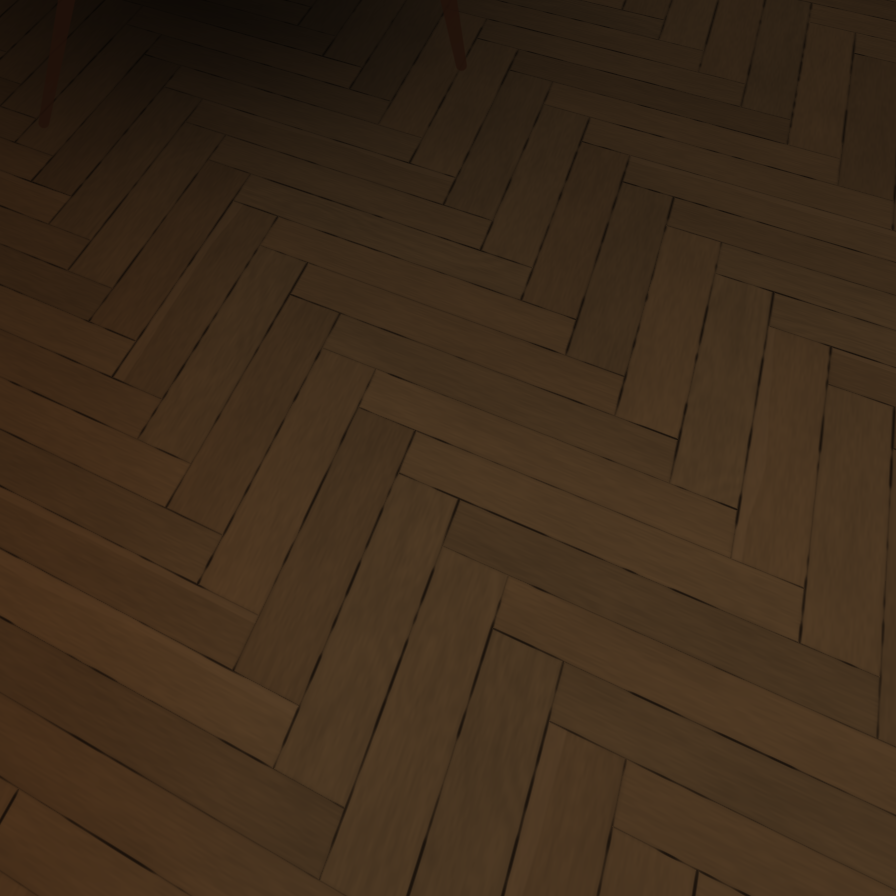
Reproduce this texture procedurally as a WebGL 2 fragment shader.

```glsl
#version 300 es
precision highp float;

uniform vec2 u_resolution;
out vec4 outColor;

// Plank sizes, in plank widths
const float ACROSS_LENGTH = 5.82;
const float DOWN_LENGTH = 5.56;
const float GAP_HALF_WIDTH = 0.013;

// Floor plane to canvas (y down), one column per floor axis, then the origin
const mat3 FLOOR_TO_CANVAS = mat3(
    0.0520, 0.01544, -0.0196,
   -0.0315, 0.02840, -0.0294,
    0.3594, 0.38800,  1.0);

const vec3 OAK = vec3(0.279, 0.204, 0.127);
const vec3 SAPWOOD = vec3(0.35, 0.26, 0.17);
const vec3 GAP_COLOR = vec3(0.085, 0.058, 0.035);
const vec3 LEG_COLOR = vec3(0.13, 0.065, 0.035);
const vec3 WARM_TINT = vec3(1.05, 0.95, 0.85);
const vec2 SHADOW_CENTER = vec2(0.22, -0.02);
const vec2 SHADOW_RADIUS = vec2(0.34, 0.17);
const float SHADOW_DEPTH = 0.68;

float hash(vec2 p) {
  vec3 q = fract(vec3(p.xyx) * 0.1031);
  q += dot(q, q.yzx + 33.33);
  return fract((q.x + q.y) * q.z);
}

float noise(vec2 p) {
  vec2 i = floor(p), f = fract(p);
  f = f * f * (3.0 - 2.0 * f);
  return mix(mix(hash(i), hash(i + vec2(1, 0)), f.x),
             mix(hash(i + vec2(0, 1)), hash(i + vec2(1, 1)), f.x), f.y);
}

// Finds the herringbone plank under p: local = (along, across)
void findPlank(vec2 p, out vec2 local, out float len, out vec2 id) {
  float nearest = round((p.x - p.y - 0.6) / (ACROSS_LENGTH + DOWN_LENGTH));
  local = vec2(0.5);
  len = DOWN_LENGTH;
  id = vec2(0.0);
  for (float k = -1.0; k <= 1.0; k++) {
    float zigzag = nearest + k;
    vec2 q = p - zigzag * vec2(ACROSS_LENGTH, -DOWN_LENGTH);
    vec2 cell = floor(q);
    float down = q.y - cell.x;
    float across = q.x - cell.y - 1.0;
    if (down >= 0.0 && down < DOWN_LENGTH) {
      local = vec2(down, q.x - cell.x);
      len = DOWN_LENGTH;
      id = vec2(cell.x, 2.0 * zigzag) + 50.0;
    } else if (across >= 0.0 && across < ACROSS_LENGTH) {
      local = vec2(across, q.y - cell.y);
      len = ACROSS_LENGTH;
      id = vec2(cell.y, 2.0 * zigzag + 1.0) + 50.0;
    }
  }
}

// Oak with streaks, growth rings and an occasional pale edge
vec3 woodColor(vec2 local, vec2 id) {
  float tone = hash(id);
  float kind = hash(id + 17.3);
  vec2 g = local + vec2(tone, kind) * 40.0;
  float streak = noise(g * vec2(1.1, 9.0)) - 0.5;
  float fine = noise(g * vec2(5.0, 30.0)) - 0.5;
  float bend = noise(g * vec2(0.7, 2.0));
  float rings = sin(local.y * 16.0 + bend * 24.0) * smoothstep(0.6, 0.95, kind);
  float blotch = noise(g * vec2(0.9, 1.8)) - 0.5;
  vec3 color = OAK * (0.93 + 0.14 * tone + 0.05 * streak + 0.065 * fine
                      + 0.02 * rings + 0.06 * blotch);
  color *= mix(vec3(1.01, 0.995, 0.98), vec3(0.995, 1.005, 1.01), kind);
  float paleEdge = 0.1 + 0.2 * noise(vec2(local.x * 0.6, tone * 90.0));
  float pale = step(0.9, hash(id + 5.1)) * (1.0 - smoothstep(paleEdge - 0.04, paleEdge, local.y));
  return mix(color, SAPWOOD, 0.3 * pale);
}

// Tapered leg from a to b, as a signed distance
float legDistance(vec2 p, vec2 a, vec2 b) {
  vec2 ab = b - a;
  float t = clamp(dot(p - a, ab) / dot(ab, ab), 0.0, 1.0);
  return length(p - a - t * ab) - mix(0.010, 0.006, t);
}

void main() {
  vec2 pos = gl_FragCoord.xy / u_resolution;
  pos.y = 1.0 - pos.y;
  vec3 ray = inverse(FLOOR_TO_CANVAS) * vec3(pos, 1.0);
  vec2 floorPos = ray.xy / ray.z;
  float aa = 0.6 * length(fwidth(floorPos));

  vec2 local, id;
  float len;
  findPlank(floorPos, local, len, id);
  vec3 color = woodColor(local, id);

  // Worn gaps: faint seams that open into short dark stretches
  float side = min(local.y, 1.0 - local.y);
  float end = min(local.x, len - local.x);
  float edge = min(side, end);
  bool runsDown = (len == DOWN_LENGTH) == (side < end);
  float wear = noise(floorPos * 1.3 + 60.0);
  float chips = noise(floorPos * 4.5 + 90.0);
  float open = smoothstep(0.35, 0.8, 0.5 * wear + 0.5 * chips + (runsDown ? 0.1 : 0.0));
  float halfWidth = GAP_HALF_WIDTH * (0.6 + 0.8 * open);
  float gap = 1.0 - smoothstep(halfWidth - aa, halfWidth + aa, edge);
  color *= 1.0 - 0.06 * (1.0 - smoothstep(0.0, 0.07, edge));
  color = mix(color, GAP_COLOR, gap * mix(0.26, 0.9, open));

  // Room light, fading upward and to the left
  float light = mix(0.68, 1.04, smoothstep(0.0, 0.68, pos.y));
  light *= mix(0.88, 1.0, smoothstep(0.0, 0.3, pos.x));
  vec2 s = (pos - SHADOW_CENTER) / SHADOW_RADIUS;
  light *= 1.0 - SHADOW_DEPTH * exp(-dot(s, s));
  color *= light * mix(WARM_TINT, vec3(1.0), smoothstep(0.0, 0.4, pos.x));

  // Furniture legs at the top
  float leg = min(legDistance(pos, vec2(0.078, -0.02), vec2(0.049, 0.137)),
                  legDistance(pos, vec2(0.497, -0.02), vec2(0.515, 0.073)));
  float pixel = 1.0 / u_resolution.y;
  color = mix(color, LEG_COLOR, 0.8 * (1.0 - smoothstep(-pixel, pixel, leg)));

  outColor = vec4(color, 1.0);
}
```
